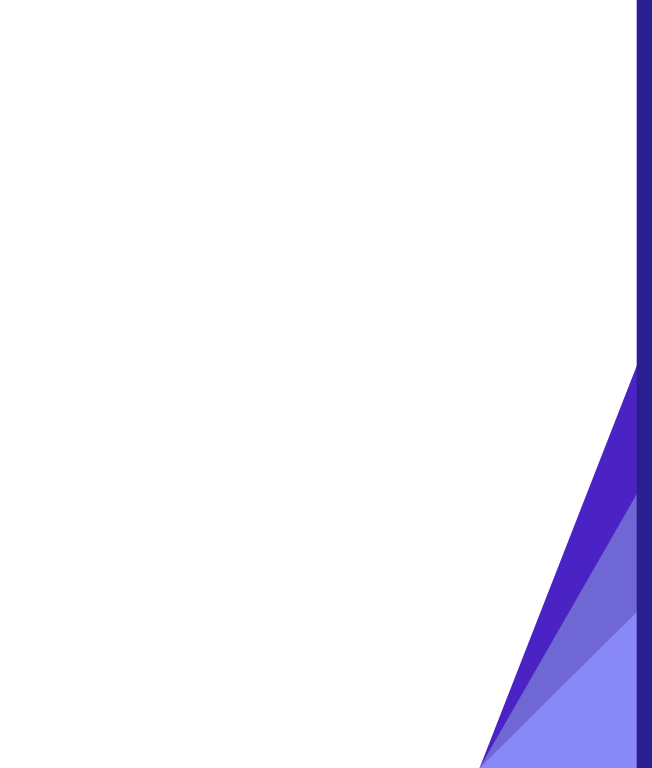
This background is drawn by a Shadertoy shader. Its source:

```glsl
// A white page with a dark indigo bar down its right edge and a fan of three
// violet wedges that opens from one point on the bottom edge up to the bar.
// Each wedge is the half plane below a ray; later ones cover earlier ones.

#define FAN_X 0.7355       // fan origin on the bottom edge
#define BAR_X 0.9765       // left edge of the bar
#define TOP_HEIGHT 0.5235  // heights where the rays meet the bar
#define MID_HEIGHT 0.3565
#define LOW_HEIGHT 0.2030

const vec3 PAGE   = vec3(1.0);
const vec3 VIOLET = vec3(0.294, 0.133, 0.765);
const vec3 SLATE  = vec3(0.435, 0.404, 0.827);
const vec3 LILAC  = vec3(0.537, 0.533, 0.976);
const vec3 INDIGO = vec3(0.161, 0.122, 0.569);

// Coverage of a shape from its signed distance in canvas heights (inside < 0)
float cover(float dist) {
    return clamp(0.5 - dist * iResolution.y, 0.0, 1.0);
}

// Signed distance to the ray from the fan origin to the bar at a given height
float wedge(vec2 p, float aspect, float height) {
    vec2 ray = normalize(vec2((BAR_X - FAN_X) * aspect, height));
    vec2 q = p - vec2(FAN_X * aspect, 0.0);
    return ray.x * q.y - ray.y * q.x;
}

void mainImage(out vec4 fragColor, in vec2 fragCoord) {
    vec2 p = fragCoord / iResolution.y;
    float aspect = iResolution.x / iResolution.y;

    // Fan, from the steepest wedge to the flattest
    vec3 color = PAGE;
    color = mix(color, VIOLET, cover(wedge(p, aspect, TOP_HEIGHT)));
    color = mix(color, SLATE, cover(wedge(p, aspect, MID_HEIGHT)));
    color = mix(color, LILAC, cover(wedge(p, aspect, LOW_HEIGHT)));

    // Bar over the fan
    color = mix(color, INDIGO, cover(BAR_X * aspect - p.x));

    fragColor = vec4(color, 1.0);
}
```
